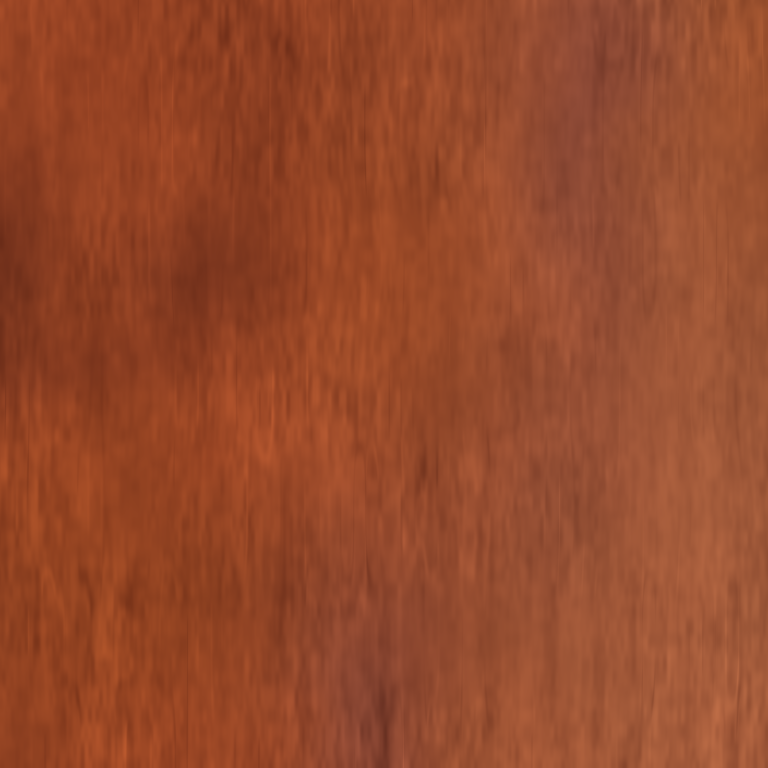
A Shadertoy shader for this texture:

```glsl
#define GRAIN_FREQ vec2(125.0, 23.0)
#define STREAK_FREQ vec2(46.0, 5.5)
#define GRAIN_CONTRAST 0.068
#define STREAK_CONTRAST 0.050
#define LINE_CONTRAST 0.085
#define MOTTLE_CONTRAST 0.090
#define RED_BROWN vec3(0.588, 0.262, 0.138)
#define ORANGE_BROWN vec3(0.605, 0.284, 0.130)
#define TAN_BROWN vec3(0.635, 0.352, 0.226)
#define DARK_STAIN vec3(0.440, 0.185, 0.108)
#define PLUM_STAIN vec3(0.490, 0.250, 0.195)

// Integer hash mapped to -1..1
float hash(ivec2 cell) {
    uvec2 q = uvec2(cell) * uvec2(1597334677u, 3812015801u);
    uint n = (q.x ^ q.y) * 1597334677u;
    n = (n ^ (n >> 15)) * 2246822519u;
    n ^= n >> 13;
    return float(n >> 8) / 8388608.0 - 1.0;
}

float noise(vec2 p) {
    ivec2 i = ivec2(floor(p));
    vec2 f = fract(p);
    f = f * f * f * (f * (f * 6.0 - 15.0) + 10.0);
    float low = mix(hash(i), hash(i + ivec2(1, 0)), f.x);
    float high = mix(hash(i + ivec2(0, 1)), hash(i + ivec2(1, 1)), f.x);
    return mix(low, high, f.y);
}

float fbm(vec2 p) {
    float sum = 0.0;
    float amplitude = 0.55;
    for (int i = 0; i < 4; i++) {
        sum += amplitude * noise(p);
        p = mat2(1.6, 1.2, -1.2, 1.6) * p + 17.3;
        amplitude *= 0.5;
    }
    return sum;
}

// Soft elliptical patch of stain
float patchMask(vec2 p, vec2 center, vec2 radius) {
    vec2 d = (p - center) / radius;
    return exp(-dot(d, d));
}

// Broad colour drift across the board, with cloudy stains
vec3 woodTone(vec2 uv) {
    vec2 warped = uv + 0.05 * vec2(fbm(uv * 5.0 + 3.0), fbm(uv * 4.0 + 41.0));
    float drift = fbm(uv * vec2(7.0, 4.5) + 9.0);
    vec3 tone = mix(RED_BROWN, TAN_BROWN, smoothstep(0.2, 1.0, warped.x - 0.12 * (warped.y - 0.5)));

    float amber = patchMask(warped, vec2(0.10, 0.25), vec2(0.20, 0.26))
                + 0.8 * patchMask(warped, vec2(0.50, 0.62), vec2(0.14, 0.22))
                + patchMask(warped, vec2(1.0, 0.95), vec2(0.12, 0.30));
    tone = mix(tone, ORANGE_BROWN, 0.5 * min(amber, 1.0));

    float dark = patchMask(warped, vec2(0.27, 0.65), vec2(0.10, 0.11))
               + patchMask(warped, vec2(0.00, 0.66), vec2(0.07, 0.16))
               + 0.55 * patchMask(warped, vec2(0.12, 0.53), vec2(0.12, 0.04))
               + 0.35 * patchMask(warped, vec2(0.34, 0.92), vec2(0.06, 0.16));
    tone = mix(tone, DARK_STAIN, 0.65 * min(dark, 1.0));

    float plum = patchMask(warped, vec2(0.77, 0.88), vec2(0.09, 0.30))
               + patchMask(warped, vec2(0.49, 0.06), vec2(0.09, 0.22))
               + 0.4 * patchMask(warped, vec2(0.70, 0.38), vec2(0.13, 0.20));
    tone = mix(tone, PLUM_STAIN, 0.75 * min(plum, 1.0));
    return tone * (1.0 + MOTTLE_CONTRAST * drift);
}

// Thin broken lines along the noise zero crossings of sparse cells
float thinLines(vec2 p, float seed) {
    float ridge = 1.0 - abs(noise(p * vec2(64.0, 6.0) + seed));
    float gaps = smoothstep(0.0, 0.55, noise(p * vec2(38.0, 13.0) + seed * 1.7));
    return smoothstep(0.72, 1.0, ridge) * gaps;
}

// Fine upright fibres, fading in and out along the board
float fibres(vec2 uv) {
    vec2 p = uv + vec2(0.003 * noise(uv * vec2(4.0, 6.0)), 0.0);
    float strength = 0.85 + 0.5 * noise(uv * vec2(7.0, 6.0) + 61.0);
    float grain = noise(p * GRAIN_FREQ)
                + 0.8 * noise(p * GRAIN_FREQ * vec2(1.6, 1.9) + 23.0);
    float streak = noise(p * STREAK_FREQ + 5.0)
                 + 0.5 * noise(p * STREAK_FREQ * vec2(0.5, 1.6) + 77.0);
    float lines = thinLines(p, 131.0) - 1.1 * thinLines(p, 307.0);
    float flecks = noise(uv * vec2(80.0, 60.0) + 211.0);
    return strength * (GRAIN_CONTRAST * grain + LINE_CONTRAST * lines)
         + STREAK_CONTRAST * streak + 0.03 * flecks;
}

void mainImage(out vec4 fragColor, in vec2 fragCoord) {
    vec2 uv = fragCoord / iResolution.xy;
    float grain = fibres(uv);
    vec3 color = woodTone(uv) * (1.0 + grain * vec3(0.85, 1.1, 1.15));
    fragColor = vec4(clamp(color, 0.0, 1.0), 1.0);
}
```
